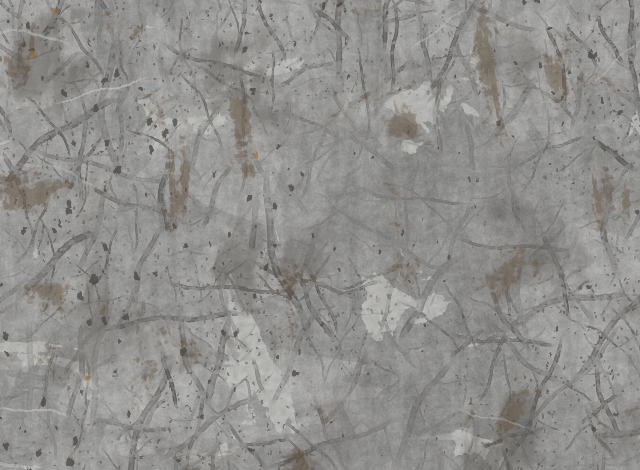
Give the GLSL for this texture, as a WebGL 1 fragment shader.

```glsl
precision highp float;
// Weathered grey metal sheet: mottled paint with pale flaked patches, dark scuffs,
// spots and rust. Layered sines give the clouds and patches, cellular noise the
// grain and spots, and jittered grids of bent segments give the scratches.
uniform vec2 u_resolution;

vec2 hash2(vec2 p) {
  p = vec2(dot(p, vec2(127.1, 311.7)), dot(p, vec2(269.5, 183.3)));
  return fract(sin(p) * 43758.55);
}

// Warped, rotated sines in octaves: roughly -0.8 to 0.8
float mottle(vec2 p) {
  float sum = 0.0, amp = 0.5;
  for (int i = 0; i < 6; i++) {
    p = mat2(1.36, 1.02, -1.02, 1.36) * p + 1.9;
    p += 0.8 * sin(p.yx * 0.73 + 0.6);
    sum += amp * sin(p.x) * sin(p.y);
    amp *= 0.64;
  }
  return sum;
}

// Cellular noise: distance to the nearest point, and that point's random id
vec2 cells(vec2 p) {
  vec2 best = vec2(9.0, 0.0);
  for (int y = -1; y <= 1; y++) {
    for (int x = -1; x <= 1; x++) {
      vec2 c = floor(p) + vec2(float(x), float(y));
      vec2 h = hash2(c);
      float d = length(p - c - h);
      if (d < best.x) best = vec2(d, fract(h.x * 37.0 + h.y * 91.0));
    }
  }
  return best;
}

// One bent, tapered scuff per grid cell; tilt and spread set the directions
float scuffs(vec2 p, float size, float halfWidth, float density, float tilt, float spread, float seed) {
  vec2 q = p / size;
  float ink = 0.0;
  for (int y = -1; y <= 1; y++) {
    for (int x = -1; x <= 1; x++) {
      vec2 c = floor(q) + vec2(float(x), float(y));
      vec2 start = hash2(c + seed), k = hash2(c + seed + 17.3), m = hash2(c + seed + 41.7);
      float angle = tilt + spread * (k.y - 0.5);
      vec2 dir = vec2(cos(angle), sin(angle));
      vec2 d = q - c - start;
      float along = dot(d, dir);
      float across = dot(d, vec2(-dir.y, dir.x)) + (m.x - 0.5) * 0.6 * along * along
        + 0.025 * sin(along * 7.0 + m.y * 6.3);
      float reach = 0.4 + 0.55 * m.y;
      float taper = 1.0 - smoothstep(0.65, 1.0, abs(along) / reach);
      float w = halfWidth * (0.4 + m.x) * (0.5 + 0.5 * taper);
      float line = 1.0 - smoothstep(w - 0.001, w + 0.0015, abs(across) * size);
      // Many scuffs are paler down the middle
      float hollow = 0.7 + 0.3 * smoothstep(0.0, w, abs(across) * size);
      ink = max(ink, line * hollow * taper * step(k.x, density) * (0.4 + 0.6 * start.x));
    }
  }
  return ink;
}

void main() {
  vec2 p = gl_FragCoord.xy / u_resolution.y;
  float broad = mottle(p * 2.1 + 4.0);
  float fine = mottle(p * 24.0);
  float grit = mottle(p * 85.0 + 3.0);
  float streak = mottle(p * vec2(48.0, 5.0) + 8.0);
  vec2 wobble = 0.006 * vec2(fine, grit);

  // Paint: clouds, vertical streaks and grain
  float grain = cells(p * 170.0).x - 0.45;
  float shade = 0.585 + 0.05 * broad + 0.045 * fine + 0.035 * streak + 0.04 * grit + 0.05 * grain;
  vec3 color = shade * vec3(1.0, 0.998, 0.985);

  // Faint overpainted areas and crisp pale flakes
  float flake = mottle(p * 5.5 + 11.0) + 0.12 * fine + 0.05 * grit;
  color += 0.045 * smoothstep(0.14, 0.18, mottle(p * 3.6 + 21.0) + 0.06 * fine);
  color = mix(color, vec3(0.72, 0.72, 0.71) + 0.05 * grit, 0.85 * smoothstep(0.5, 0.53, flake));

  // Soft grime, denser in clusters
  float cluster = smoothstep(-0.4, 0.4, mottle(p * 3.0 + 31.0));
  float grime = smoothstep(0.1, 0.75, mottle(p * 6.0 + 47.0) + 0.35 * streak);
  color = mix(color, vec3(0.36, 0.35, 0.335), 0.5 * grime * (0.5 + 0.5 * cluster));

  // Scuffs: steep, slanted and flat sets, broken up by the grit
  vec2 s = p + wobble * 0.4;
  float ink = scuffs(s, 0.20, 0.0055, 0.75, 1.25, 1.3, 3.0);
  ink = max(ink, scuffs(s, 0.19, 0.0048, 0.6, -0.1, 0.9, 57.0));
  ink = max(ink, scuffs(s, 0.12, 0.0042, 0.8, 1.9, 1.6, 91.0));
  ink = max(ink, 0.85 * scuffs(s, 0.10, 0.0030, 0.75, 1.2, 2.2, 133.0));
  ink = max(ink, 0.75 * scuffs(s, 0.065, 0.0016, 0.7, 1.1, 3.1, 171.0));
  ink *= (0.35 + 0.65 * smoothstep(-0.3, 0.2, grit + 0.4 * fine)) * (0.5 + 0.5 * cluster);
  color = mix(color, vec3(0.29, 0.285, 0.275), 0.85 * ink);

  // Spots and pits
  vec2 pit = cells((p + wobble * 1.3) * vec2(30.0, 25.0));
  float radius = 0.24 * smoothstep(0.6, 1.0, pit.y) * (0.4 + 0.6 * smoothstep(-0.2, 0.4, broad));
  color = mix(color, vec3(0.29, 0.28, 0.265), 0.75 * (1.0 - smoothstep(radius - 0.05, radius + 0.02, pit.x)));
  vec2 speck = cells((p + wobble) * 75.0);
  color = mix(color, vec3(0.34, 0.33, 0.31),
    0.6 * step(0.75, speck.y) * cluster * (1.0 - smoothstep(0.12, 0.26, speck.x)));

  // Rust stains, a few bright chips and pale scratches
  float rust = smoothstep(0.42, 0.75, mottle(p * vec2(11.0, 7.0) + 63.0) + 0.3 * grit);
  color = mix(color, vec3(0.38, 0.31, 0.24), 0.5 * rust);
  vec2 chip = cells((p + wobble) * 16.0 + 5.0);
  color = mix(color, vec3(0.6, 0.43, 0.24), 0.7 * step(0.985, chip.y) * (1.0 - smoothstep(0.07, 0.12, chip.x)));
  float bare = scuffs(s + 0.4, 0.13, 0.0016, 0.13, 0.1, 1.6, 211.0);
  color = mix(color, vec3(0.8), 0.75 * bare);

  gl_FragColor = vec4(color, 1.0);
}
```
